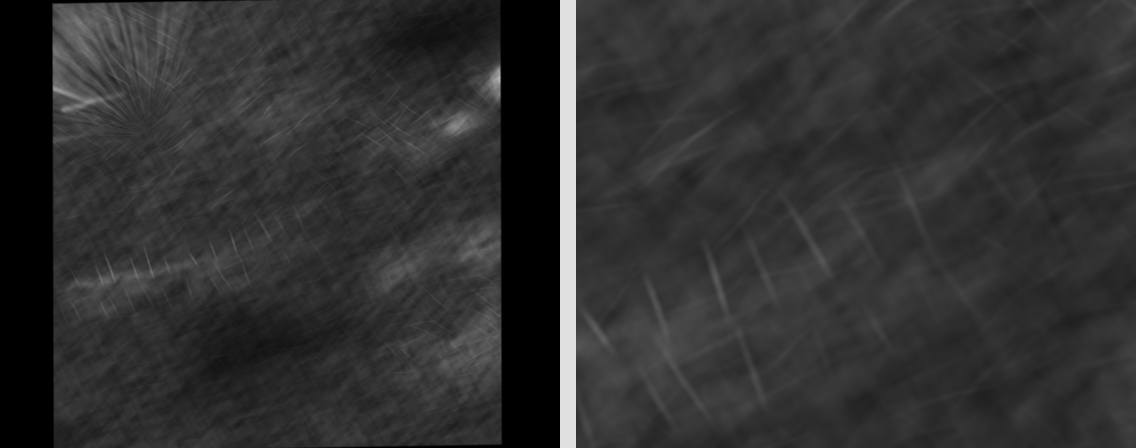
Left, the full canvas; right, a detail of the centre.
Reproduce this texture procedurally as a Shadertoy shader.

```glsl
const float BASE_LIGHT = 0.178;
const float FRAME_LEFT = 0.117;      // in canvas heights
const float EDGE_TILT = 0.0165;
const float GRAIN_ANGLE = 0.38;
const float PATCH_STRETCH = 1.75;
const float STREAK_CONTRAST = 0.55;
const float STROKE_LIGHT = 0.15;
const float STROKE_WIDTH = 0.0036;
const float HAIR_SPACING = 0.042;
const float HAIR_LEAN = 0.42;
const float HAIR_LIGHT = 0.15;
const vec2 FAN_CENTRE = vec2(0.22, 0.70);

// Broad light and dark patches: x, y, size, light
const int PATCH_COUNT = 11;
const vec4 PATCHES[PATCH_COUNT] = vec4[](
    vec4(0.02, 0.90, 0.13, 0.17), vec4(0.24, 0.84, 0.17, 0.04),
    vec4(0.48, 0.74, 0.12, 0.06), vec4(1.00, 0.83, 0.038, 0.46),
    vec4(0.885, 0.735, 0.027, 0.28), vec4(0.80, 0.70, 0.06, 0.09),
    vec4(0.97, 0.45, 0.055, 0.15), vec4(0.75, 0.385, 0.05, 0.15),
    vec4(0.94, 0.24, 0.08, 0.15), vec4(0.86, 0.93, 0.10, -0.10),
    vec4(0.46, 0.24, 0.11, -0.075));

float hash(vec2 p) {
    vec3 h = fract(p.xyx * vec3(0.1031, 0.1030, 0.0973));
    h += dot(h, h.yzx + 33.33);
    return fract((h.x + h.y) * h.z);
}

float noise(vec2 p) {
    vec2 i = floor(p), f = fract(p);
    f = f * f * (3.0 - 2.0 * f);
    return mix(mix(hash(i), hash(i + vec2(1, 0)), f.x),
               mix(hash(i + vec2(0, 1)), hash(i + vec2(1, 1)), f.x), f.y);
}

float fbm(vec2 p) {
    float sum = 0.0, amp = 0.5;
    for (int i = 0; i < 4; i++) {
        sum += amp * (noise(p) - 0.5);
        p = mat2(1.6, 1.2, -1.2, 1.6) * p + 7.3;
        amp *= 0.55;
    }
    return sum;
}

vec2 turn(vec2 p, float a) {
    return vec2(cos(a) * p.x + sin(a) * p.y, cos(a) * p.y - sin(a) * p.x);
}

float spot(vec2 p, vec2 centre, float size) {
    vec2 d = turn(p - centre, GRAIN_ANGLE) / vec2(PATCH_STRETCH, 1.0);
    return exp(-dot(d, d) / (size * size));
}

// Noise drawn out along one direction
float streaks(vec2 p, float angle) {
    vec2 g = turn(p, angle) + 3.0;
    return noise(g * vec2(13, 75)) + 0.6 * noise(g * vec2(26, 150)) - 0.8;
}

// Scattered thin strokes, one per cell
float strokes(vec2 p, float angle, vec2 cell) {
    vec2 g = turn(p, angle) / cell + 50.0;
    float sum = 0.0;
    for (int j = -1; j <= 1; j++)
    for (int i = -1; i <= 1; i++) {
        vec2 id = floor(g) + vec2(i, j);
        vec2 d = (g - id - vec2(hash(id), hash(id + 9.1))) * cell;
        d.y += d.x * 0.4 * (hash(id + 4.7) - 0.5);
        float taper = smoothstep(0.5 * cell.x, 0.0, abs(d.x));
        float strength = hash(id + 21.3);
        sum += taper * strength * strength * smoothstep(STROKE_WIDTH, 0.0, abs(d.y));
    }
    return sum;
}

// Leaning hairs that rise from a ridge; v is the height above it
float hairs(float x, float v, float seed) {
    float u = (x + HAIR_LEAN * v) / HAIR_SPACING, sum = 0.0;
    for (int i = -1; i <= 1; i++) {
        vec2 id = vec2(floor(u) + float(i) + 20.0, seed);
        float root = id.x - 20.0 + 0.15 + 0.7 * hash(id);
        float d = (u - root) * HAIR_SPACING + v * 0.3 * (hash(id + 3.0) - 0.5);
        float len = 0.035 + 0.05 * hash(id + 6.0);
        float body = smoothstep(-0.025, 0.01, v) * smoothstep(len, 0.3 * len, v);
        sum += body * (0.4 + 0.6 * hash(id + 8.0)) * smoothstep(0.0045, 0.0, abs(d));
    }
    return sum;
}

float strand(vec2 p, vec2 a, vec2 b, float width) {
    vec2 ab = b - a;
    float t = clamp(dot(p - a, ab) / dot(ab, ab), 0.0, 1.0);
    float d = length(p - a - t * ab) / width;
    return exp(-d * d) * (1.0 - 0.6 * t);
}

void mainImage(out vec4 fragColor, in vec2 fragCoord) {
    vec2 p = fragCoord / iResolution.y - vec2(FRAME_LEFT, 0.0);
    vec2 warp = vec2(fbm(p * 7.0), fbm(p * 7.0 + 31.0));
    vec2 q = p + 0.07 * warp, f = p + 0.02 * warp;

    // Cloudy light
    float light = BASE_LIGHT + 0.07 * fbm(turn(q, GRAIN_ANGLE) * vec2(5, 11));
    for (int i = 0; i < PATCH_COUNT; i++)
        light += PATCHES[i].w * spot(q, PATCHES[i].xy, PATCHES[i].z);

    // Directional streaks, fanning out at the upper left
    vec2 ray = f - FAN_CENTRE;
    float fanMask = smoothstep(0.36, 0.12, length(p - vec2(0.05, 0.92)));
    float fan = noise(vec2(atan(ray.y, -ray.x) * 28.0, length(ray) * 13.0) + 40.0)
              + 0.5 * streaks(f, -0.75) - 0.5;
    float weave = 0.45 * (streaks(f, GRAIN_ANGLE) + streaks(f, 0.85) + 0.7 * streaks(f, -1.1));
    light *= 1.0 + STREAK_CONTRAST * (mix(weave, fan, fanMask) + 0.5 * fbm(p * 60.0));

    // Crossing strokes
    float upper = spot(p, vec2(0.42, 0.72), 0.17), right = spot(p, vec2(0.82, 0.72), 0.10);
    float lower = spot(p, vec2(0.92, 0.27), 0.10);
    vec2 cell = vec2(0.11, 0.014);
    light += STROKE_LIGHT * (strokes(f, 0.7, cell) * (0.12 + 0.5 * upper + 0.4 * right)
           + strokes(f, -0.6, cell) * (0.08 + 0.7 * right + 0.6 * lower + 0.7 * fanMask)
           + strokes(f, 0.3, cell) * (0.18 + 0.3 * lower));

    // Ridge with hairs
    float v = f.y - (0.36 + 0.1 * p.x + 0.25 * p.x * p.x);
    float along = smoothstep(-0.02, 0.08, p.x) * smoothstep(0.72, 0.35, p.x);
    float crest = exp(-pow(v / 0.011, 2.0)) * smoothstep(0.5, 0.2, p.x);
    float glow = exp(-pow((v + 0.03) / 0.065, 2.0));
    light += along * (HAIR_LIGHT * (hairs(p.x, v, 1.0) + 0.6 * hairs(p.x, v + 0.075, 5.0))
           + glow * (0.055 + 0.16 * fbm(f * 28.0)) + crest * (0.08 + 0.2 * fbm(f * 40.0)));

    // Bright strands at the left edge
    light += 0.2 * strand(f, vec2(0.0, 0.807), vec2(0.09, 0.775), 0.006)
           + 0.22 * strand(f, vec2(0.02, 0.762), vec2(0.16, 0.787), 0.007)
           + 0.12 * strand(f, vec2(0.0, 0.69), vec2(0.11, 0.705), 0.007);

    // Slightly tilted black frame
    float soft = 1.2 / iResolution.y;
    float side = p.x - 0.003 * (1.0 - p.y);
    float inside = min(min(side, 1.0 - side),
                       min(0.992 + EDGE_TILT * p.x - p.y, p.y - EDGE_TILT * (p.x - 0.53)));
    light = clamp(light, 0.07, 0.95) * smoothstep(-soft, soft, inside);
    fragColor = vec4(vec3(light), 1.0);
}
```
